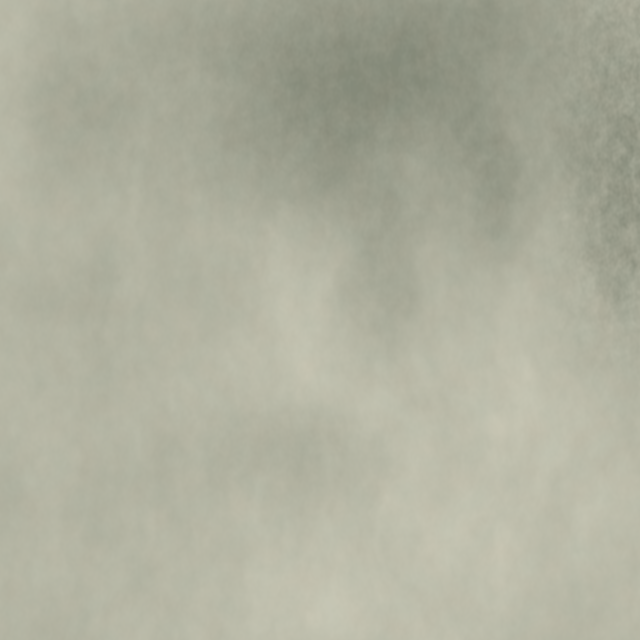
Write a Shadertoy shader that draws this texture.

```glsl
const vec3 SHADE = vec3(0.545, 0.560, 0.495);
const vec3 HAZE = vec3(0.765, 0.762, 0.692);

vec2 gradientAt(vec2 cell) {
    vec2 q = vec2(dot(cell, vec2(127.1, 311.7)), dot(cell, vec2(269.5, 183.3)));
    return 2.0 * fract(sin(q) * 43758.5) - 1.0;
}

float gradientNoise(vec2 p) {
    vec2 i = floor(p);
    vec2 f = p - i;
    vec2 u = f * f * f * (f * (f * 6.0 - 15.0) + 10.0);
    float a = dot(gradientAt(i), f);
    float b = dot(gradientAt(i + vec2(1, 0)), f - vec2(1, 0));
    float c = dot(gradientAt(i + vec2(0, 1)), f - vec2(0, 1));
    float d = dot(gradientAt(i + vec2(1, 1)), f - vec2(1, 1));
    return mix(mix(a, b, u.x), mix(c, d, u.x), u.y);
}

float fbm(vec2 p, int octaves, float gain) {
    float sum = 0.0;
    float amplitude = 1.0;
    for (int k = 0; k < octaves; k++) {
        sum += amplitude * gradientNoise(p);
        p = mat2(1.6, 1.2, -1.2, 1.6) * p + 17.3;
        amplitude *= gain;
    }
    return sum;
}

// Soft elliptical smudge, 1 at its centre
float smudge(vec2 p, vec2 centre, vec2 radius) {
    vec2 d = (p - centre) / radius;
    return exp(-dot(d, d));
}

// Large dark clouds, gathered along the top and the right edge
float cloudShade(vec2 p) {
    float shade = 0.62 * smudge(p, vec2(0.52, 0.86), vec2(0.23, 0.20));
    shade += 0.36 * smudge(p, vec2(0.76, 0.95), vec2(0.23, 0.20));
    shade += 0.52 * smudge(p, vec2(0.99, 0.68), vec2(0.09, 0.25));
    shade += 0.28 * smudge(p, vec2(0.59, 0.59), vec2(0.06, 0.17));
    shade += 0.32 * smudge(p, vec2(0.77, 0.71), vec2(0.05, 0.13));
    shade += 0.24 * smudge(p, vec2(0.14, 0.86), vec2(0.11, 0.10));
    shade += 0.22 * smudge(p, vec2(0.46, 0.29), vec2(0.12, 0.08));
    shade += 0.14 * smudge(p, vec2(0.13, 0.55), vec2(0.06, 0.06));
    return shade;
}

// Pale patches in the open haze
float cloudLight(vec2 p) {
    float light = 0.23 * smudge(p, vec2(0.47, 0.47), vec2(0.11, 0.18));
    light += 0.25 * smudge(p, vec2(0.82, 0.28), vec2(0.30, 0.25));
    light += 0.21 * smudge(p, vec2(0.50, 0.06), vec2(0.22, 0.13));
    light += 0.14 * smudge(p, vec2(0.02, 0.90), vec2(0.05, 0.20));
    return light;
}

void mainImage(out vec4 fragColor, in vec2 fragCoord) {
    vec2 uv = fragCoord / iResolution.xy;

    // Bend the cloud outlines
    vec2 bend = vec2(fbm(uv * 5.0 + 3.7, 4, 0.5), fbm(uv * 4.0 + 41.2, 4, 0.5));
    vec2 p = uv + bend * vec2(0.055, 0.060);
    float shade = cloudShade(p);
    float tone = 0.715 - shade + cloudLight(p);

    // Broad mottling, then faint upright wisps
    tone += 0.12 * fbm(uv * 6.0 + 9.1, 4, 0.5);
    tone += 0.12 * fbm(p * vec2(18.0, 7.0) + 23.0, 3, 0.55);

    // Fine blur-soft grain, strongest in the shade and at the right
    float roughness = 0.065 + 0.12 * min(shade, 0.7);
    roughness += 0.22 * smoothstep(0.82, 1.0, uv.x) * smoothstep(0.35, 0.65, uv.y);
    tone += roughness * fbm(uv * vec2(44.0, 34.0), 3, 0.75);

    // Slight warm and green drift
    float drift = 0.010 * gradientNoise(uv * 26.0 + 71.0);
    vec3 color = mix(SHADE, HAZE, clamp(tone, -0.1, 1.05));
    fragColor = vec4(color + drift * vec3(1.0, -0.4, -0.6), 1.0);
}
```
